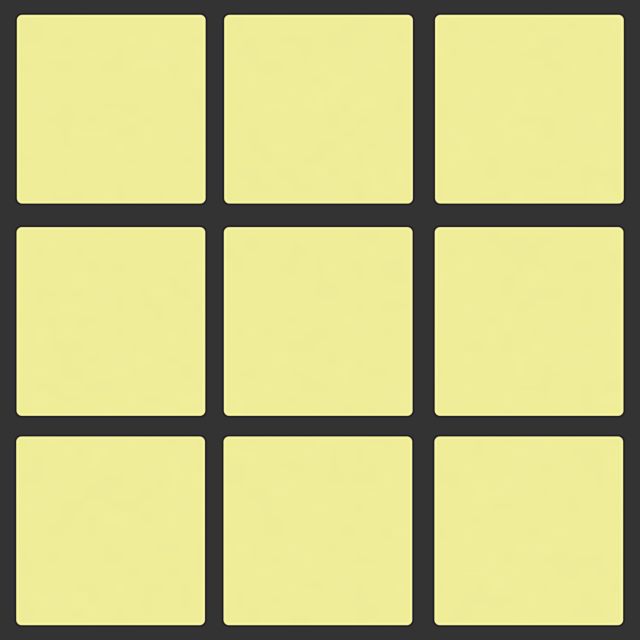
A Shadertoy shader for this pattern:

```glsl
// A three by three board of pale yellow rounded tiles on a charcoal ground.
// Each tile is a rounded-box distance function with a light inner rim and a
// dark outer line; the middle row and column sit slightly off centre.

const float TILE_COUNT = 3.0;
const vec2 TILE_PITCH = vec2(0.3267, 0.3294);
const vec2 MIDDLE_NUDGE = vec2(-0.0028, -0.0023);
const float ROW_SHEAR = 0.0005;
const float TILE_HALF = 0.1475;
const float CORNER_RADIUS = 0.0085;
const float EDGE_SOFTNESS = 0.0012;

const vec3 GROUND = vec3(0.20, 0.20, 0.20);
const vec3 OUTLINE = vec3(0.12, 0.11, 0.15);
const vec3 TILE = vec3(0.937, 0.929, 0.597);
const vec3 RIM = vec3(0.985, 0.975, 0.645);

float hash(vec2 p) {
    return fract(sin(dot(p, vec2(127.1, 311.7))) * 43758.5453);
}

float valueNoise(vec2 p) {
    vec2 cell = floor(p);
    vec2 f = fract(p);
    f = f * f * (3.0 - 2.0 * f);
    float low = mix(hash(cell), hash(cell + vec2(1.0, 0.0)), f.x);
    float high = mix(hash(cell + vec2(0.0, 1.0)), hash(cell + 1.0), f.x);
    return mix(low, high, f.y);
}

float roundedBox(vec2 p, vec2 halfSize, float radius) {
    vec2 q = abs(p) - halfSize + radius;
    return length(max(q, 0.0)) + min(max(q.x, q.y), 0.0) - radius;
}

// Centre of the tile in a cell counted from -1 to 1 on each axis
vec2 tileCentre(vec2 cell) {
    vec2 centre = 0.5 + cell * TILE_PITCH;
    centre += MIDDLE_NUDGE * (1.0 - abs(cell));
    centre.x += ROW_SHEAR * cell.y;
    return centre;
}

// Soft line around a chosen distance
float band(float d, float at, float width) {
    float x = (d - at) / width;
    return exp(-x * x);
}

void mainImage(out vec4 fragColor, in vec2 fragCoord) {
    float side = min(iResolution.x, iResolution.y);
    vec2 uv = (fragCoord - 0.5 * iResolution.xy) / side + 0.5;
    float pixel = 1.0 / side;

    // Nearest tile
    vec2 cell = clamp(floor(uv * TILE_COUNT), 0.0, TILE_COUNT - 1.0) - 1.0;
    float d = roundedBox(uv - tileCentre(cell), vec2(TILE_HALF), CORNER_RADIUS);

    // Ground with a dark line hugging each tile
    vec3 ground = mix(GROUND, OUTLINE, band(d, 0.0017, 0.0012));

    // Tile face with faint mottling and a light rim
    float mottle = valueNoise(uv * 48.0 + cell * 17.0) - 0.5;
    vec3 face = TILE + 0.006 * mottle;
    face = mix(face, RIM, 0.8 * band(d, -0.0025, 0.0014));

    float edge = max(EDGE_SOFTNESS, 0.75 * pixel);
    float cover = 1.0 - smoothstep(-edge, edge, d);
    fragColor = vec4(mix(ground, face, cover), 1.0);
}
```
